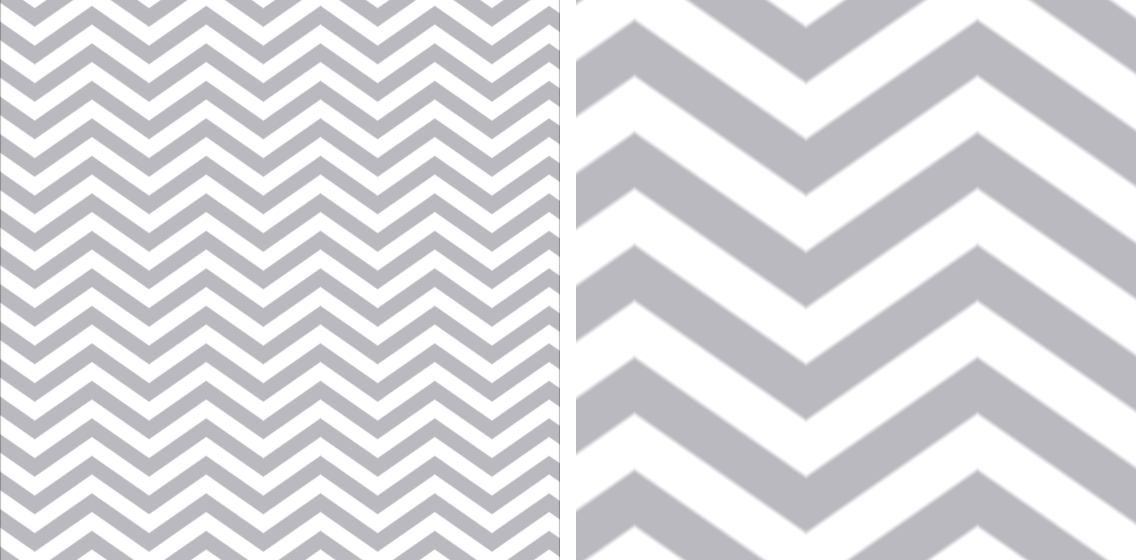
Left, the full canvas; right, a detail of the centre.
Reproduce this pattern procedurally as a WebGL 1 fragment shader.

```glsl
precision highp float;

// Grey chevron stripes on white: a triangle wave shifts the height, and
// a repeat of that shifted height gives evenly spaced zigzag bands.
// A thin soft shadow darkens the left and right borders.

uniform vec2 u_resolution;

#define WAVE_PERIOD 0.2041
#define WAVE_HEIGHT 0.0711
#define PEAK vec2(0.1641, 0.9896)
#define STRIPE_PITCH 0.06696
#define STRIPE_FILL 0.498
#define EDGE_SOFTNESS 0.0019
#define BORDER_WIDTH 0.0032
#define BORDER_SHADE 0.30
#define STRIPE_COLOR vec3(0.729, 0.724, 0.751)
#define GROUND_COLOR vec3(1.0)

// 0 at each peak, 1 at each valley
float triangleWave(float x) {
    return 1.0 - abs(2.0 * fract(x) - 1.0);
}

// Signed distance to the nearest zigzag band, negative inside
float chevronDistance(vec2 p) {
    float drop = WAVE_HEIGHT * triangleWave((p.x - PEAK.x) / WAVE_PERIOD);
    float depth = (PEAK.y - p.y - drop) / STRIPE_PITCH;
    float fromCenter = abs(fract(depth - 0.5 * STRIPE_FILL + 0.5) - 0.5);
    float slope = 2.0 * WAVE_HEIGHT / WAVE_PERIOD;
    return (fromCenter - 0.5 * STRIPE_FILL) * STRIPE_PITCH
        / sqrt(1.0 + slope * slope);
}

void main() {
    vec2 p = gl_FragCoord.xy / u_resolution;
    float pixel = 1.0 / min(u_resolution.x, u_resolution.y);

    // Stripes
    float soft = max(EDGE_SOFTNESS, 0.75 * pixel);
    float stripe = 1.0 - smoothstep(-soft, soft, chevronDistance(p));
    vec3 color = mix(GROUND_COLOR, STRIPE_COLOR, stripe);

    // Side borders
    float sideDistance = min(p.x, 1.0 - p.x);
    float border = 1.0 - smoothstep(0.0, BORDER_WIDTH, sideDistance);
    color *= 1.0 - BORDER_SHADE * border;

    gl_FragColor = vec4(color, 1.0);
}
```
